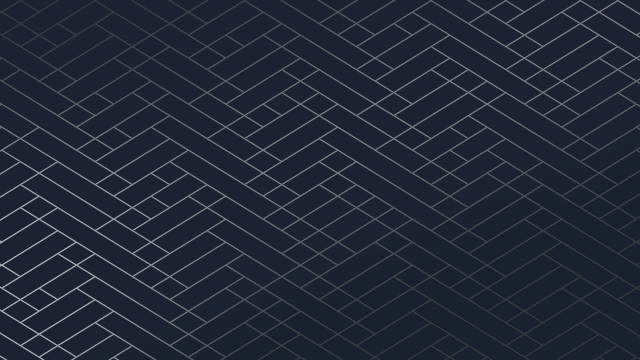
A WebGL 2 fragment shader for this pattern:

```glsl
#version 300 es
precision highp float;
// Slanted parquet of thin metallic lines on dark navy.
// A skewed lattice drops edges by a periodic index, leaving long planks in
// two directions; a hash splits some planks and a sheen lights the lines.
#define CELL vec2(0.1037, 0.0639)     // lattice cell, in canvas heights
#define ORIGIN vec2(0.316, 0.583)     // lattice vertex with index zero
#define PERIOD 13.0                   // edges per repeat along a falling line
#define FALL_GAP 4.0                  // missing edges on falling lines
#define RISE_GAP vec2(5.0, 9.0)       // index range missing on rising lines
#define FALL_SPLIT 0.13               // share of falling gaps filled again
#define RISE_SPLIT 0.26               // share of rising gaps filled again
#define LINE_WIDTH 0.0025
#define SOFTNESS 1.3                  // edge filter, in pixels
#define SHEEN_WIDTH 0.36

uniform vec2 u_resolution;
out vec4 fragColor;

const vec3 NAVY = vec3(0.110, 0.132, 0.195);
const vec3 TEAL_SHADE = vec3(0.095, 0.130, 0.175);
const vec3 DIM_METAL = vec3(0.26, 0.27, 0.27);
const vec3 SILVER = vec3(0.66, 0.67, 0.66);
const vec3 WHITE_METAL = vec3(0.92, 0.94, 0.95);

float hash(vec2 p) {
    vec3 q = fract(vec3(p.xyx) * 0.1031);
    q += dot(q, q.yzx + 33.33);
    return fract((q.x + q.y) * q.z);
}

// Share of a filter footprint covered by a line whose centre is dist away.
float lineCoverage(float dist, float footprint) {
    float halfWidth = 0.5 * LINE_WIDTH;
    float upper = min(halfWidth, dist + 0.5 * footprint);
    float lower = max(-halfWidth, dist - 0.5 * footprint);
    return clamp((upper - lower) / footprint, 0.0, 1.0);
}

// Index shared by all edges that repeat each other.
float edgeIndex(vec2 edge) {
    return mod(edge.x + 2.0 * edge.y, PERIOD);
}

float parquetLines(vec2 p, float footprint) {
    vec2 q = (p - ORIGIN) / CELL;
    vec2 uv = vec2(q.x - q.y, q.x + q.y);
    vec2 cell = floor(uv);
    vec2 nearest = floor(uv + 0.5);
    vec2 dist = abs(uv - nearest) / length(1.0 / CELL);

    vec2 fallEdge = vec2(cell.x, nearest.y);
    vec2 riseEdge = vec2(nearest.x, cell.y);
    float riseIndex = edgeIndex(riseEdge);
    bool fallGap = edgeIndex(fallEdge) < FALL_GAP - 0.5;
    bool riseGap = riseIndex > RISE_GAP.x - 0.5 && riseIndex < RISE_GAP.y + 0.5;

    // Filled gaps split a plank; every end still meets a crossing line
    bool fall = !fallGap || hash(fallEdge + 71.0) < FALL_SPLIT;
    bool rise = !riseGap || hash(riseEdge + 137.0) < RISE_SPLIT;
    return max(float(fall) * lineCoverage(dist.y, footprint),
               float(rise) * lineCoverage(dist.x, footprint));
}

void main() {
    vec2 p = gl_FragCoord.xy / u_resolution.y;
    float footprint = SOFTNESS / u_resolution.y;

    // Sheen along a rising diagonal, strongest at the lower left
    float offAxis = p.y - 0.236 - 0.42 * p.x;
    float sheen = exp(-pow(abs(offAxis) / SHEEN_WIDTH, 2.0));
    float glow = 1.0 - smoothstep(0.1, 0.75, length(p - vec2(0.0, 0.18)));
    vec3 metal = mix(DIM_METAL, SILVER, sheen);
    metal = mix(metal, WHITE_METAL, glow);

    // Ground turns slightly greener towards the lower right
    float shade = smoothstep(0.25, 0.6, -offAxis);
    vec3 ground = mix(NAVY, TEAL_SHADE, shade);

    fragColor = vec4(mix(ground, metal, parquetLines(p, footprint)), 1.0);
}
```
